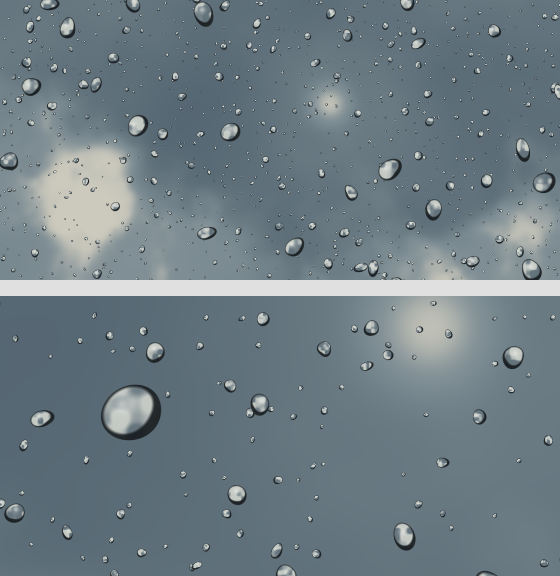
Top: the whole. Bottom: its middle third, enlarged.
This texture is drawn by a WebGL 2 fragment shader. Its source:

```glsl
#version 300 es
precision highp float;

uniform vec2 u_resolution;
out vec4 fragColor;

// Sky palette
const vec3 SLATE = vec3(0.33, 0.40, 0.445);
const vec3 HAZE = vec3(0.50, 0.56, 0.585);
const vec3 CLOUD = vec3(0.80, 0.79, 0.74);

// Drop palette
const vec3 RIM = vec3(0.09, 0.11, 0.12);
const vec3 BODY_SHADE = vec3(0.39, 0.45, 0.485);
const vec3 BODY_LIGHT = vec3(0.77, 0.79, 0.77);
const vec3 GLINT = vec3(0.92, 0.93, 0.91);

// Bright gap in the cloud: centre and radius
const vec2 GAP_CENTRE = vec2(1.18, 0.63);
const float GAP_RADIUS = 0.065;

// Drop layers, fine to coarse: cell size, least radius, greatest radius, chance
const int LAYER_COUNT = 4;
const vec4 LAYERS[LAYER_COUNT] = vec4[LAYER_COUNT](
    vec4(0.034, 0.0022, 0.0050, 0.36),
    vec4(0.062, 0.0050, 0.0095, 0.36),
    vec4(0.112, 0.0115, 0.0200, 0.42),
    vec4(0.205, 0.0220, 0.0400, 0.42));
const float RIM_THIN = 0.07;
const float RIM_THICK = 0.38;
const float DROP_REACH = 1.45;  // farthest outline point, in radii

vec3 hash3(vec2 p) {
    vec3 q = fract(p.xyx * vec3(0.1031, 0.1030, 0.0973));
    q += dot(q, q.yxz + 33.33);
    return fract((q.xxy + q.yzz) * q.zyx);
}

float noise(vec2 p) {
    vec2 i = floor(p), f = fract(p);
    f = f * f * f * (f * (f * 6.0 - 15.0) + 10.0);
    float low = mix(hash3(i).x, hash3(i + vec2(1, 0)).x, f.x);
    float high = mix(hash3(i + vec2(0, 1)).x, hash3(i + vec2(1, 1)).x, f.x);
    return mix(low, high, f.y);
}

mat2 rotation(float a) {
    float c = cos(a), s = sin(a);
    return mat2(c, s, -s, c);
}

float fbm(vec2 p) {
    float sum = 0.0, weight = 0.53;
    for (int i = 0; i < 4; i++) {
        sum += weight * noise(p);
        p = rotation(0.6) * p * 2.03 + 17.3;
        weight *= 0.45;
    }
    return sum;
}

// Soft, out of focus clouds: a bank along the bottom that climbs to the left
vec3 sky(vec2 p) {
    float bank = 0.19 + 0.42 * exp(-4.0 * p.x * p.x) + 0.07 * cos((p.x - 1.1) * 9.0);
    float cover = smoothstep(-0.24, 0.18, bank - p.y + 0.75 * (fbm(p * 3.0 + 4.0) - 0.5));
    float billow = smoothstep(0.3, 0.66, fbm(p * 3.4 + 31.0));
    vec2 gap = (p - GAP_CENTRE) / GAP_RADIUS;
    float tone = 0.36 * fbm(p * 1.7 + 9.0)
               + 0.76 * cover * mix(0.3, 1.0, billow)
               + 0.55 * exp(-dot(gap, gap));
    vec3 color = mix(SLATE, HAZE, smoothstep(0.0, 0.5, tone));
    return mix(color, CLOUD, smoothstep(0.42, 0.95, tone));
}

// Lays one jittered grid of drops over the colour
vec3 addDrops(vec3 color, vec2 p, vec4 layer, float seed, float pixel) {
    float cell = layer.x;
    mat2 turn = rotation(0.4 + seed * 0.7);
    vec2 grid = turn * p / cell + seed * 13.7;
    vec2 id = floor(grid) + 100.0 + seed * 57.0;
    vec3 place = hash3(id), form = hash3(id + 211.0), look = hash3(id + 433.0);
    if (look.x > layer.w) return color;

    // Position relative to the drop, in radii
    float radius = mix(layer.y, layer.z, place.z * place.z);
    float room = 0.5 - DROP_REACH * radius / cell;
    vec2 centre = (place.xy - 0.5) * 2.0 * room;
    vec2 q = (fract(grid) - 0.5 - centre) * cell * turn / radius;

    // Uneven, slightly stretched outline
    vec2 s = rotation((form.x - 0.3) * 2.2) * q;
    float stretch = 1.0 + 0.28 * form.y * form.y;
    s *= vec2(stretch, 1.0 / stretch);
    float angle = atan(s.y, s.x + 1e-5);
    float outline = 1.0 + 0.09 * (form.z - 0.3) * cos(3.0 * angle + 1.6)
                  + 0.06 * cos(2.0 * angle + 6.28 * look.y);
    float depth = outline - length(s);
    float soft = pixel / radius;
    float fill = smoothstep(-0.7 * soft, 0.7 * soft, depth);

    // Mottled body, small glint and a dark crescent on the lower side
    float lean = (look.z - 0.4) * 2.4;
    vec2 rimSide = vec2(sin(lean), -cos(lean));
    float facets = noise(q * 1.9 + place.xy * 40.0) - 0.18 * dot(q, rimSide);
    vec3 drop = mix(BODY_SHADE, BODY_LIGHT, smoothstep(0.25, 0.75, facets));
    vec2 spot = q + rimSide * 0.42;
    drop = mix(drop, GLINT, 0.6 * exp(-12.0 * dot(spot, spot)));
    float facing = 0.5 + 0.5 * dot(q, rimSide) / max(length(q), 1e-3);
    float width = mix(RIM_THIN, RIM_THICK, facing * facing);
    float blur = 0.06 + 0.4 * soft;
    float rim = 1.0 - smoothstep(width - blur, width + blur, depth);
    return mix(color, mix(drop, RIM, 0.92 * rim), fill);
}

void main() {
    vec2 p = gl_FragCoord.xy / u_resolution.y;
    float pixel = 1.0 / u_resolution.y;
    vec3 color = sky(p);
    for (int i = 0; i < LAYER_COUNT; i++)
        color = addDrops(color, p, LAYERS[i], float(i), pixel);
    fragColor = vec4(color, 1.0);
}
```
